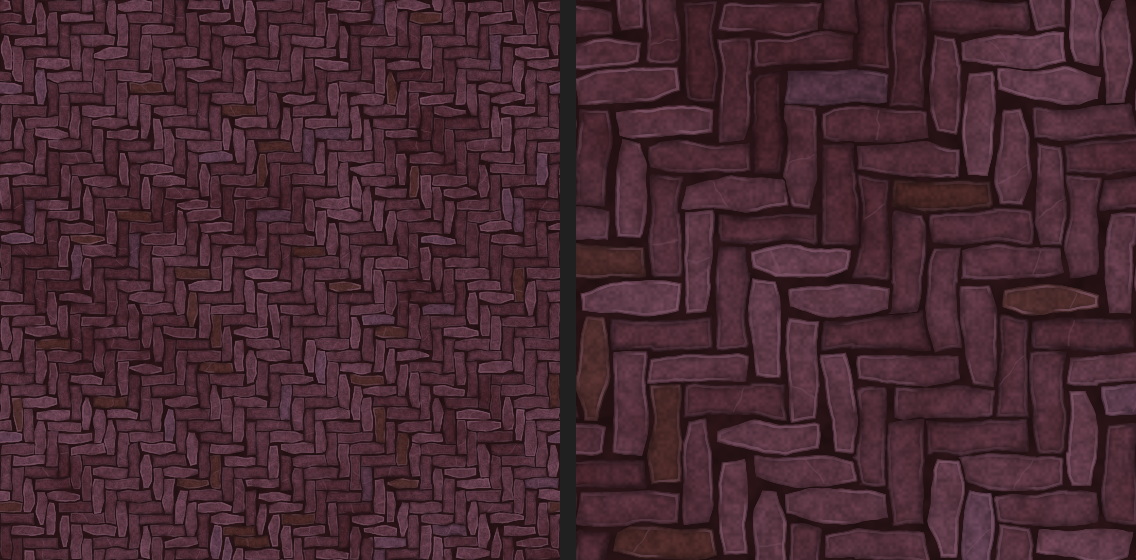
Left, the full canvas; right, a detail of the centre.
Reproduce this texture procedurally as a WebGL 1 fragment shader.

```glsl
precision highp float;

uniform vec2 u_resolution;

const float CELLS = 48.0;       // brick widths across the canvas, a multiple of 6
const float BRICK_LENGTH = 3.0; // in brick widths
const float PHASE = 3.0;        // shift of the herringbone diagonal
const float GAP = 0.035;        // half of the joint width
const float SHIFT = 0.16;       // random displacement of a brick
const float TILT = 0.10;        // random turn of a brick, in radians
const float OVERLAP = 0.16;     // how far raised bricks push over sunken ones
const float WARP = 0.20;        // crookedness of the outlines
const float WOBBLE = 0.08;      // raggedness of the outlines
const float RIM_INSET = 0.07;   // distance of the worn rim from the outline
const float RIM_WIDTH = 0.02;
const float RUST_SHARE = 0.025;
const float VIOLET_SHARE = 0.03;

const vec3 JOINT = vec3(0.145, 0.067, 0.077);
const vec3 DEEP_STONE = vec3(0.265, 0.130, 0.160);
const vec3 PALE_STONE = vec3(0.395, 0.245, 0.305);
const vec3 RIM = vec3(0.510, 0.350, 0.425);
const vec3 RUST = vec3(0.270, 0.145, 0.115);
const vec3 VIOLET = vec3(0.350, 0.245, 0.330);

float hash(vec2 p) {
  vec3 q = fract(p.xyx * 0.1031);
  q += dot(q, q.yzx + 33.33);
  return fract((q.x + q.y) * q.z);
}

// Value noise that wraps after a whole number of lattice steps
float noise(vec2 p, float period) {
  vec2 i = floor(p);
  vec2 f = fract(p);
  f = f * f * (3.0 - 2.0 * f);
  vec2 a = mod(i, period);
  vec2 b = mod(i + 1.0, period);
  return mix(mix(hash(a), hash(vec2(b.x, a.y)), f.x),
             mix(hash(vec2(a.x, b.y)), hash(b), f.x), f.y);
}

// Noise at a number of lattice steps per brick width
float grain(vec2 grid, float steps) {
  return noise(grid * steps, CELLS * steps);
}

// Brick covering a cell: its wrapped id, and the grid point in its own frame
vec2 herringbone(vec2 grid, vec2 cell, out vec2 p) {
  float k = mod(cell.x + cell.y - PHASE, 2.0 * BRICK_LENGTH);
  bool upright = k > BRICK_LENGTH - 0.5;
  vec2 along = upright ? vec2(0.0, 1.0) : vec2(1.0, 0.0);
  vec2 start = cell - along * mod(k, BRICK_LENGTH);
  vec2 id = mod(start, CELLS);
  p = grid - start - 0.5 * (1.0 + along * (BRICK_LENGTH - 1.0));
  p += SHIFT * (vec2(hash(id + 211.0), hash(id + 307.0)) - 0.5);
  p = upright ? p.yx : p;
  p += TILT * (hash(id + 401.0) - 0.5) * vec2(-p.y, p.x);
  return id;
}

// Box with a slanted cut of random depth at each corner
float hewnBrick(vec2 p, vec2 id, float roughness) {
  vec2 halfSize = vec2(0.5 * BRICK_LENGTH, 0.5) + 0.02;
  halfSize -= vec2(0.14, 0.08) * hash(id + 71.0) * roughness;
  vec2 corner = step(0.0, p);
  vec2 salt = id + 100.0 * (1.0 + corner.x + 2.0 * corner.y);
  float slope = mix(0.12, 0.31, hash(salt));
  float cut = hash(salt + 37.0) * roughness * slope * halfSize.x;
  vec2 q = abs(p) - halfSize;
  float slant = (dot(q, vec2(slope, 1.0)) + cut) / length(vec2(slope, 1.0));
  return max(max(q.x, q.y), slant);
}

void main() {
  vec2 grid = gl_FragCoord.xy / u_resolution.y * CELLS;
  float pixel = CELLS / u_resolution.y;
  vec2 bent = grid + WARP * (vec2(grain(grid, 1.0), grain(grid + 17.0, 1.0)) - 0.5);

  // Topmost brick among the neighbours, and the margin to the next one
  float top = 9.0, next = 9.0, d = 9.0, raised = 0.0;
  vec2 id = vec2(-1.0), p = vec2(0.0);
  for (int j = -1; j <= 1; j++) {
    for (int i = -1; i <= 1; i++) {
      vec2 q;
      vec2 brick = herringbone(bent, floor(bent) + vec2(i, j), q);
      if (distance(brick, id) < 0.5) continue;
      float height = hash(brick + 13.0);
      float edge = hewnBrick(q, brick, smoothstep(0.1, 0.8, height));
      float level = edge - OVERLAP * (height - 0.5);
      if (level < top) {
        next = top; top = level;
        d = edge; raised = height; id = brick; p = q;
      } else next = min(next, level);
    }
  }
  float ragged = grain(grid, 2.0) * 0.6 + grain(grid, 5.0) * 0.4;
  d = max(d, 0.5 * (top - next)) + GAP + WOBBLE * (ragged - 0.5);

  // Stone face: tone per brick, broad patches and fine grain
  float patches = noise(grid / 6.0, CELLS / 6.0);
  float tone = 0.46 + 0.6 * (raised - 0.5) + 0.6 * (patches - 0.5)
             + 0.35 * (grain(grid, 1.0) - 0.5);
  vec3 color = mix(DEEP_STONE, PALE_STONE, clamp(tone, 0.0, 1.0));
  float stain = hash(id + 29.0);
  color = mix(color, RUST, 0.65 * step(stain, RUST_SHARE));
  color = mix(color, VIOLET, 0.5 * step(1.0 - VIOLET_SHARE, stain));
  color *= 1.0 + 0.22 * (grain(grid, 4.0) - 0.5) + 0.22 * (grain(grid, 11.0) - 0.5);

  // Shade toward the joints, heaviest on sunken stones
  color *= 1.0 - mix(0.42, 0.12, raised) * (1.0 - smoothstep(0.0, 0.26, -d));

  // Worn rim and an occasional hairline scratch
  float rim = 1.0 - smoothstep(RIM_WIDTH, RIM_WIDTH + pixel, abs(d + RIM_INSET));
  rim *= mix(0.2, 0.7, raised) * smoothstep(0.15, 0.75, grain(grid, 1.5));
  float lean = hash(id + 53.0) * 2.0 - 1.0;
  float across = p.x + lean * p.y - 1.6 * (hash(id + 91.0) - 0.5) + 0.25 * ragged;
  float scratch = 1.0 - smoothstep(0.0, 0.02 + pixel, abs(across));
  scratch *= 0.3 * step(0.7, hash(id + 47.0)) * step(d, -RIM_INSET);
  color = mix(color, RIM, max(rim, scratch));

  // Dark joints
  float joint = smoothstep(-0.5 * pixel, 0.5 * pixel, d);
  gl_FragColor = vec4(mix(color, JOINT * (0.75 + 0.5 * ragged), joint), 1.0);
}
```
